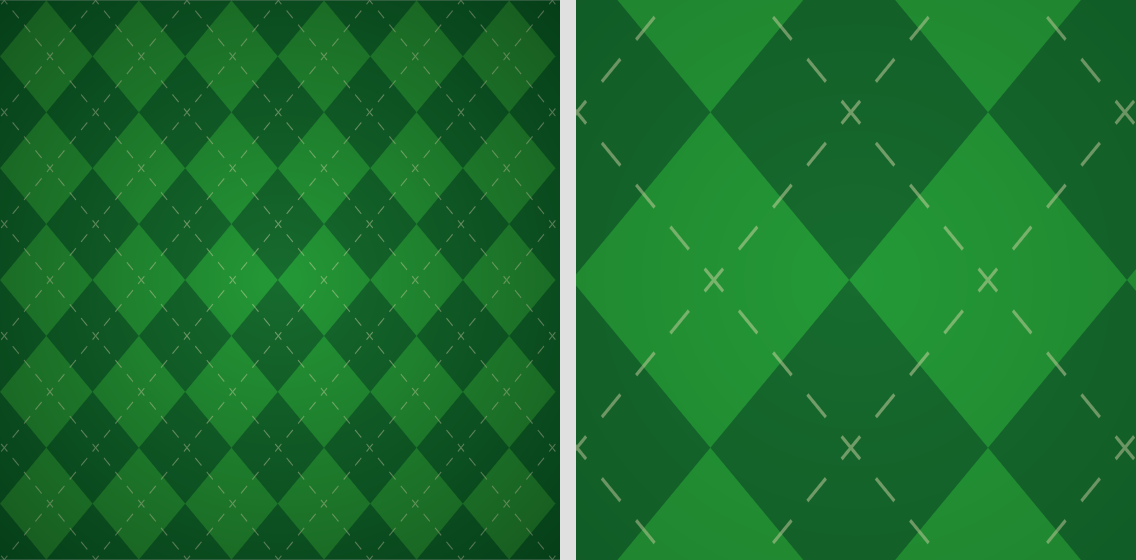
Left: the whole. Right: its middle third, enlarged.
Write a Shadertoy shader that draws this pattern.

```glsl
// Green argyle: a lattice of light diamonds on dark ground, crossed by
// dashed pale stitches on a slightly narrower lattice of their own.
// Every tone fades radially from a bright centre to dim corners.

const vec2 DIAMOND_PERIOD = vec2(0.1653, 0.1997);
const vec2 DIAMOND_ORIGIN = vec2(0.0827, 0.5);
const vec2 STITCH_PERIOD  = vec2(0.1631, 0.1997);
const vec2 STITCH_ORIGIN  = vec2(0.0892, 0.5);
const float STITCH_WIDTH  = 0.0019;
const float DASHES_PER_SIDE = 4.0;
const float DASH_FILL = 0.54;
const float STITCH_OPACITY = 0.5;
const float LAST_DIAMOND_EDGE = 0.9925;
const float BORDER_WIDTH = 0.0012;

// Antialiased coverage of a signed distance.
float coverage(float dist, float pixel) {
    return clamp(0.5 - dist / pixel, 0.0, 1.0);
}

// Distance to the nearest integer.
float toInteger(float x) {
    return abs(fract(x + 0.5) - 0.5);
}

// Signed distance to the repeated diamonds.
float diamondLattice(vec2 uv, vec2 origin, vec2 period) {
    vec2 cell = (uv - origin) / period;
    float d = toInteger(cell.x) + toInteger(cell.y) - 0.5;
    return d / length(1.0 / period);
}

// One family of dashed diagonals: lines at integer "across",
// dashes spaced along "along" and centred on each crossing.
float dashedLines(float across, float along, vec2 period, float pixel) {
    float side = toInteger(across) / length(1.0 / period) - 0.5 * STITCH_WIDTH;
    float dash = toInteger(along * DASHES_PER_SIDE) - 0.5 * DASH_FILL;
    float end = dash * 0.5 * length(period) / DASHES_PER_SIDE;
    return coverage(side, pixel) * coverage(end, pixel);
}

// Both diagonal families of stitches.
float stitches(vec2 uv, vec2 origin, vec2 period, float pixel) {
    vec2 cell = (uv - origin) / period;
    float rising = cell.x - cell.y;
    float falling = cell.x + cell.y;
    return max(dashedLines(rising, falling, period, pixel),
               dashedLines(falling, rising, period, pixel));
}

void mainImage(out vec4 fragColor, in vec2 fragCoord) {
    vec2 uv = fragCoord / iResolution.xy;
    float pixel = 1.0 / iResolution.y;

    // Radial fade of each tone, 0 at the centre and 1 in the corners
    float fade = length(uv - 0.5) * sqrt(2.0);
    vec3 ground = mix(vec3(0.09, 0.42, 0.18), vec3(0.02, 0.245, 0.095), fade);
    vec3 diamond = mix(vec3(0.14, 0.60, 0.215), vec3(0.09, 0.35, 0.12), fade);
    vec3 thread = mix(vec3(0.84, 0.86, 0.66), vec3(0.62, 0.62, 0.52), fade);

    // Diamonds, ending at the last full column
    float shape = max(diamondLattice(uv, DIAMOND_ORIGIN, DIAMOND_PERIOD),
                      uv.x - LAST_DIAMOND_EDGE);
    vec3 color = mix(ground, diamond, coverage(shape, pixel));

    // Translucent stitches
    float stitch = stitches(uv, STITCH_ORIGIN, STITCH_PERIOD, pixel);
    color = mix(color, thread, STITCH_OPACITY * stitch);

    // Faint hairline along the top and bottom
    float border = min(uv.y, 1.0 - uv.y) - BORDER_WIDTH;
    color = mix(color, vec3(0.6), 0.4 * coverage(border, pixel));

    fragColor = vec4(color, 1.0);
}
```
